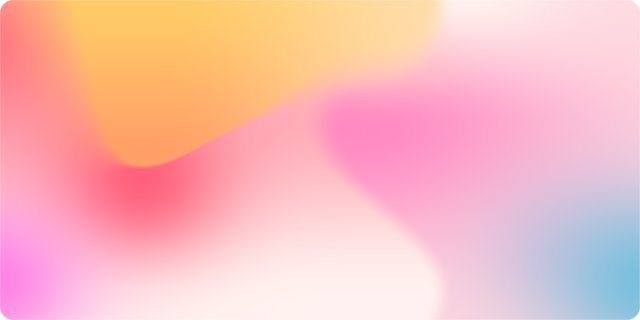
Reproduce this background procedurally as a WebGL 1 fragment shader.

```glsl
precision highp float;

uniform vec2 u_resolution;

// Gaussian spot of light, 1 at its centre
float glow(vec2 p, vec2 centre, vec2 radii) {
  vec2 d = (p - centre) / radii;
  return exp(-dot(d, d));
}

// Maximum with a rounded corner of size k
float smoothMax(float a, float b, float k) {
  float h = max(k - abs(a - b), 0.0) / k;
  return max(a, b) + h * h * k * 0.25;
}

float softFill(float dist, float softness) {
  return 1.0 - smoothstep(-softness, softness, dist);
}

// Pale ground with red, coral and magenta lights
vec3 warmField(vec2 p) {
  vec3 color = mix(vec3(1.0, 0.95, 0.94), vec3(1.0, 0.68, 0.72), smoothstep(0.05, 0.65, p.y));
  color = mix(color, vec3(1.0, 0.47, 0.53), glow(p, vec2(0.0, 0.88), vec2(0.35, 0.28)));
  color = mix(color, vec3(1.0, 0.38, 0.48), glow(p, vec2(0.44, 0.44), vec2(0.27, 0.24)));
  return mix(color, vec3(1.0, 0.51, 0.90), glow(p, vec2(-0.02, 0.12), vec2(0.28, 0.24)));
}

// Rose ground with a pink plume and a blue corner
vec3 coolField(vec2 p) {
  vec3 color = vec3(0.995, 0.85, 0.88);
  color = mix(color, vec3(1.0, 0.95, 0.93), glow(p, vec2(1.45, 1.02), vec2(0.32, 0.17)));
  float plumeHeight = mix(0.36, 0.20, smoothstep(0.56, 0.66, p.y));
  color = mix(color, vec3(1.0, 0.54, 0.76), glow(p, vec2(1.1, 0.61), vec2(0.68, plumeHeight)));
  color = mix(color, vec3(0.80, 0.74, 0.87), 0.6 * glow(p, vec2(1.74, 0.22), vec2(0.26, 0.22)));
  return mix(color, vec3(0.48, 0.75, 0.87), glow(p, vec2(2.02, 0.12), vec2(0.30, 0.27)));
}

// Rounded wedge hanging from the top edge
float wedgeDistance(vec2 p) {
  float left = dot(p, vec2(-0.924, -0.382)) + 0.482;
  float lower = dot(p, vec2(0.466, -0.885)) + 0.188 - 0.09 * smoothstep(1.0, 1.4, p.x);
  return smoothMax(smoothMax(left, lower, 0.25), p.x - 1.375, 0.15);
}

vec3 wedgeColor(vec2 p) {
  vec3 color = mix(vec3(1.0, 0.62, 0.41), vec3(1.0, 0.80, 0.40), smoothstep(0.45, 1.05, p.y));
  return mix(color, vec3(1.0, 0.86, 0.66), smoothstep(0.5, 1.4, p.x));
}

void main() {
  vec2 p = gl_FragCoord.xy / u_resolution * vec2(2.0, 1.0);

  // Wavy border between the two fields
  float border = 1.192 + 0.188 * cos((p.y - 0.09) * 6.04);
  float borderSoftness = mix(0.04, 0.065, smoothstep(0.1, 0.6, p.y));
  vec3 color = mix(coolField(p), warmField(p), softFill(p.x - border, borderSoftness));

  // Peach light under the wedge
  color = mix(color, vec3(1.0, 0.80, 0.68), 0.6 * glow(p, vec2(1.14, 0.81), vec2(0.22, 0.10)));

  // Wedge, crisp at its lowest point and blurred at both sides
  float softness = 0.006 + 0.2 * (1.0 - smoothstep(0.1, 0.42, p.x))
    + 0.07 * smoothstep(0.7, 1.1, p.x) - 0.035 * smoothstep(1.2, 1.37, p.x);
  color = mix(color, wedgeColor(p), softFill(wedgeDistance(p), softness));

  // White outside the rounded card
  vec2 corner = abs(p - vec2(1.0, 0.5)) - vec2(0.958, 0.458);
  float card = length(max(corner, 0.0)) - 0.042;
  color = mix(vec3(1.0), color, softFill(card, 1.0 / u_resolution.y));

  gl_FragColor = vec4(color, 1.0);
}
```
